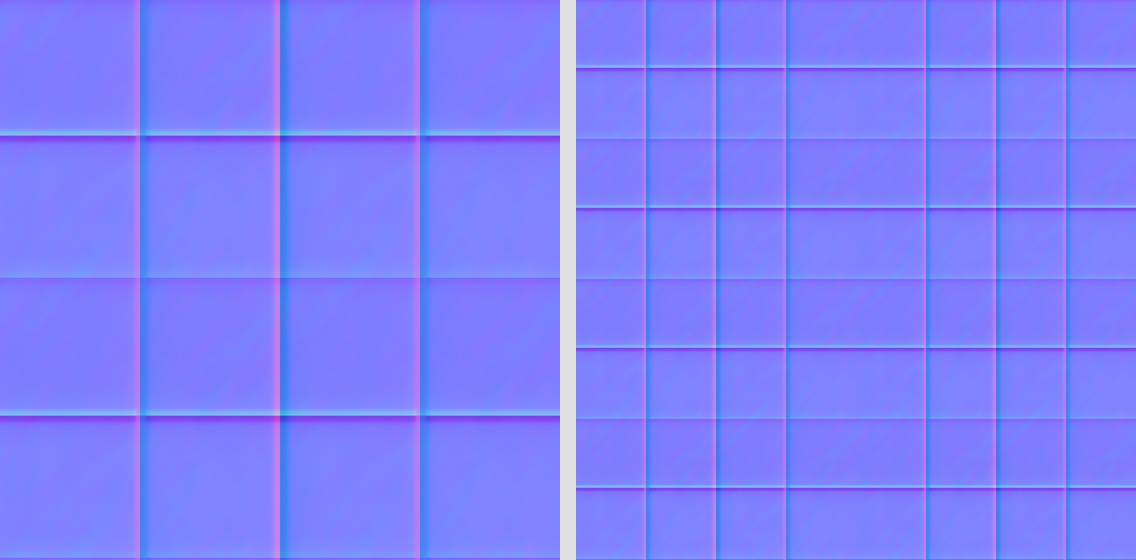
Left: one tile. Right: repeated 2 by 2.
This texture map is drawn by a three.js fragment shader. Its source:

```glsl
varying vec2 vUv;

#define TILES 4.0
#define STRONG_ROW 0.2578
#define WEAK_ROW 0.004
#define WEAK_DEPTH 0.40
#define COLUMN_SLOPE vec2(0.62, 0.56)
#define ROW_SLOPE vec2(0.52, 0.47)
#define EDGE_SOFT 0.0014
#define WEAR 0.0022
#define ROW_LEAN 0.022

const float PI = 3.14159;

float hash(vec2 p) {
  return fract(sin(dot(p, vec2(127.1, 311.7))) * 43758.5453);
}

// Value noise that wraps after a whole number of cells
float wrapNoise(vec2 p, float cells) {
  vec2 i = floor(p);
  vec2 f = fract(p);
  f = f * f * f * (f * (f * 6.0 - 15.0) + 10.0);
  vec2 a = mod(i, cells);
  vec2 b = mod(i + 1.0, cells);
  return mix(mix(hash(a), hash(vec2(b.x, a.y)), f.x),
             mix(hash(vec2(a.x, b.y)), hash(b), f.x), f.y);
}

// Gentle slanted dents, shared by every two-by-two block of tiles
float dents(vec2 uv) {
  vec2 p = uv * 2.0;
  p.y -= p.x;
  return wrapNoise(p * 6.0, 6.0) + 0.3 * wrapNoise(p * 14.0, 14.0);
}

// Signed distance to the nearest line of a repeating set
float lineDistance(float x, float period) {
  return mod(x + 0.5 * period, period) - 0.5 * period;
}

// Steep lip beside a seam, followed by a soft shoulder
float lip(float d, float core, float tail, float steep) {
  d = max(d, 0.0);
  return mix(exp(-d / tail), 1.0 - smoothstep(core * 0.4, core * 1.5, d), steep);
}

float columnSlope(float d, float depth) {
  float left = COLUMN_SLOPE.x * depth * lip(-d, 0.012, 0.013, 0.62);
  float right = -COLUMN_SLOPE.y * sqrt(depth) * lip(d, 0.016, 0.022, 0.62);
  return mix(left, right, smoothstep(-EDGE_SOFT, EDGE_SOFT, d));
}

float rowSlope(float d, float steep) {
  float below = -ROW_SLOPE.x * lip(-d, 0.012, 0.018, steep);
  float above = ROW_SLOPE.y * lip(d, 0.010, 0.017, steep);
  return mix(below, above, smoothstep(-EDGE_SOFT, EDGE_SOFT, d));
}

void main() {
  // Columns: deepest in the middle, vanishing at the outer edge
  float columnDist = lineDistance(vUv.x, 1.0 / TILES);
  float depth = abs(sin(PI * floor(vUv.x * TILES + 0.5) / TILES));
  vec2 slope = vec2(columnSlope(columnDist, depth), 0.0);

  // Rows: strong, steep seams alternate with weak, soft ones
  float rowPeriod = 2.0 / TILES;
  slope.y = rowSlope(lineDistance(vUv.y - STRONG_ROW, rowPeriod), 0.6)
          + WEAK_DEPTH * rowSlope(lineDistance(vUv.y - WEAK_ROW, rowPeriod), 0.15);

  // The shallower columns interrupt the rows
  float gap = smoothstep(-0.010, -0.003, columnDist) * (1.0 - smoothstep(0.006, 0.016, columnDist));
  slope.y *= 1.0 - 0.6 * gap * 4.0 * depth * (1.0 - depth);

  // Surface wear and the slight tilt of alternate rows
  float e = 0.004;
  float here = dents(vUv);
  vec2 wear = vec2(dents(vUv + vec2(e, 0.0)), dents(vUv + vec2(0.0, e))) - here;
  slope -= WEAR * wear / e;
  slope.y += ROW_LEAN * sin(2.0 * PI * vUv.y / rowPeriod);

  // Pack the unit normal into colour
  float z = sqrt(max(1.0 - dot(slope, slope), 0.0));
  gl_FragColor = vec4(vec3(slope, z) * 0.5 + 0.5, 1.0);
}
```
